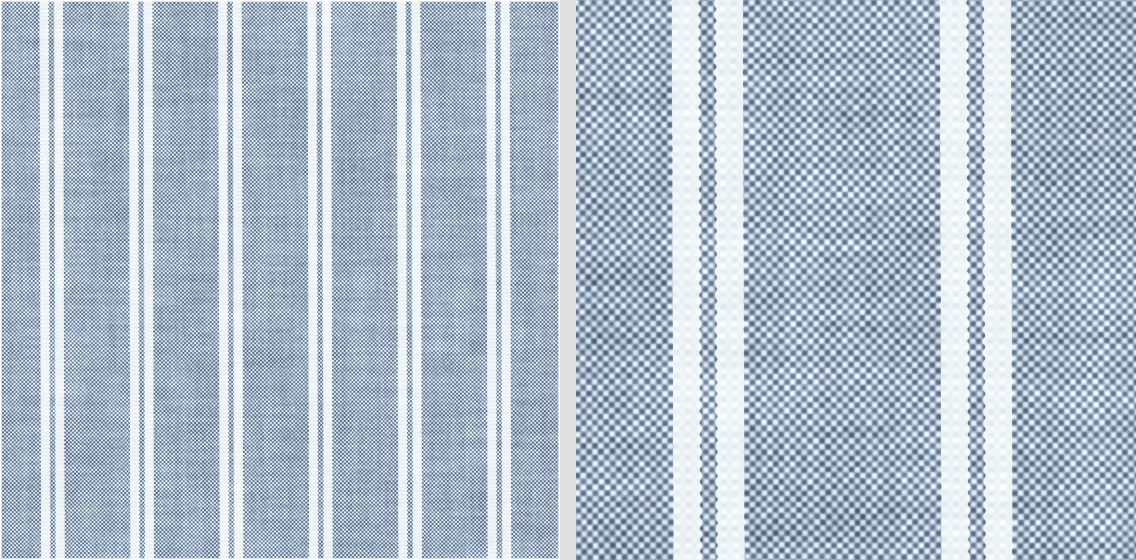
Left, the full canvas; right, a detail of the centre.
Give the GLSL for this texture, as a Shadertoy shader.

```glsl
// Woven shirting: six pairs of white stripes on a two-tone blue plain weave.
// Crossed sine waves form the staggered thread dots; distance to the nearest
// stripe centre selects the warp colour, and stretched noise adds yarn slubs.

const float PI = 3.14159265;

float hash(vec2 p) {
    p = fract(p * vec2(0.1031, 0.1137));
    p += dot(p, p.yx + 33.33);
    return fract((p.x + p.y) * p.x * 17.0);
}

float valueNoise(vec2 p) {
    vec2 cell = floor(p);
    vec2 f = fract(p);
    f = f * f * (3.0 - 2.0 * f);
    float low = mix(hash(cell), hash(cell + vec2(1, 0)), f.x);
    float high = mix(hash(cell + vec2(0, 1)), hash(cell + vec2(1, 1)), f.x);
    return mix(low, high, f.y);
}

// Smooth coverage of the band where distance is below halfWidth.
float band(float distance, float halfWidth, float blur) {
    return 1.0 - smoothstep(halfWidth - blur, halfWidth + blur, distance);
}

void mainImage(out vec4 fragColor, in vec2 fragCoord) {
    vec2 uv = fragCoord / iResolution.xy;
    float pixel = 1.0 / min(iResolution.x, iResolution.y);

    // Slightly leaning stripe axis, with 46 warp threads per repeat.
    float period = 0.1595;
    float x = uv.x - 0.0915 - 0.003 * (1.0 - uv.y);
    float toStripe = abs(fract(x / period + 0.5) - 0.5) * period;
    vec2 thread = vec2(x / period * 46.0, uv.y * 288.0);
    thread += 0.3 * (vec2(valueNoise(uv * 45.0), valueNoise(uv * 45.0 + 70.0)) - 0.5);

    // Staggered weave, faded where the threads are too fine to resolve.
    float resolved = smoothstep(0.8, 1.5, 1.0 / (288.0 * pixel));
    float weave = sin(PI * thread.x) * sin(PI * thread.y);
    float weft = 0.5 + 0.5 * resolved * clamp(weave * 1.35, -1.0, 1.0);

    // Yarn variation: broad mottling, horizontal and vertical slubs, grain.
    float mottling = valueNoise(uv * 9.0) + valueNoise(uv * 26.0 + 40.0) - 1.0;
    float weftSlub = valueNoise(vec2(uv.x * 14.0, thread.y * 0.5)) - 0.5;
    float warpSlub = valueNoise(vec2(thread.x * 0.5 + 200.0, uv.y * 10.0)) - 0.5;
    float grain = hash(floor(thread) + 400.0) - 0.5;
    float wear = 0.03 * mottling + 0.07 * weftSlub + 0.06 * warpSlub
               + 0.08 * resolved * grain;

    // Blue warp crossed by pale weft, and the ribbed white stripes.
    vec3 blue = mix(vec3(0.37, 0.45, 0.55), vec3(0.87, 0.92, 0.96), weft) + wear;
    float rib = resolved * sin(PI * thread.y);
    vec3 white = vec3(0.93, 0.955, 0.965) + 0.015 * rib + 0.025 * weave * resolved
               + 0.25 * wear;

    // Each white band is split by a narrow blue line; weft dots fray its edges.
    float blur = 0.7 * pixel;
    float fray = 0.0008 * weave * resolved;
    float stripe = band(toStripe, 0.0212 + fray, blur)
                 - band(toStripe, 0.0045 - fray, blur);
    vec3 colour = mix(blue, white, clamp(stripe, 0.0, 1.0));

    // Thin white trim around the cloth.
    vec2 inset = min(uv, 1.0 - uv);
    colour = mix(colour, vec3(0.98), band(min(inset.x, inset.y), 0.003, blur));

    fragColor = vec4(clamp(colour, 0.0, 1.0), 1.0);
}
```
